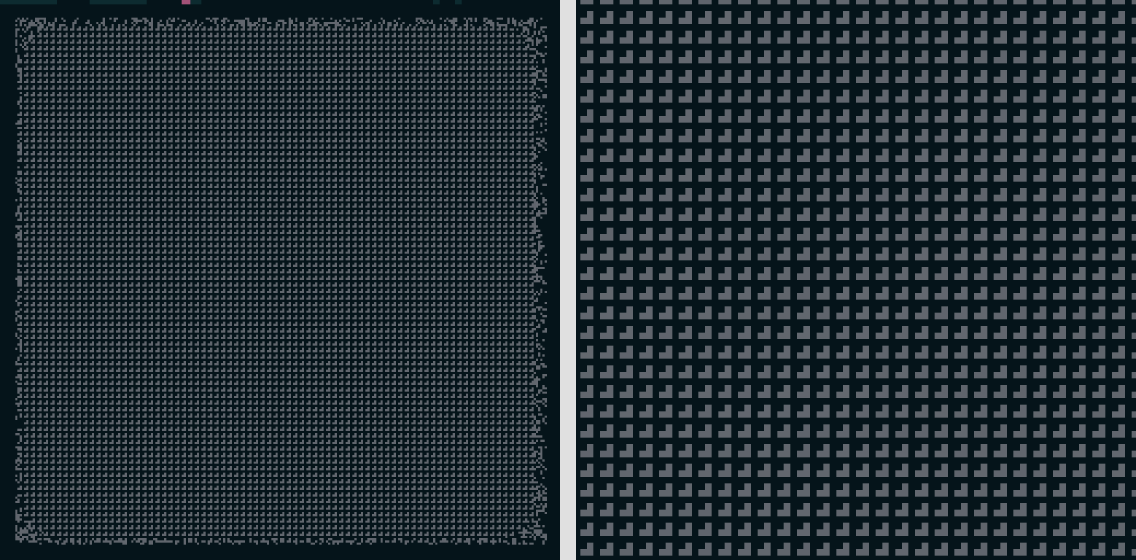
Left, the full canvas; right, a detail of the centre.
A WebGL 2 fragment shader for this pattern:

```glsl
#version 300 es
precision highp float;
// Draws a square lattice of tiny three-cell corners with frayed edges and a thin dashed bar on top.

uniform vec2 u_resolution;
out vec4 fragColor;

const float GRID = 256.0;                     // cells across the canvas
const float PITCH = 3.0;                      // cells per repeat, 79 across
const vec2 FIELD_LO = vec2(7.0, 7.0);         // frayed field, lower left cell
const vec2 FIELD_HI = vec2(250.0, 248.0);     // frayed field, upper right limit
const vec2 CORE_LO = vec2(10.0, 10.0);        // regular field, lower left cell
const vec2 CORE_HI = vec2(244.0, 244.0);      // regular field, upper right limit
const float CORNER_REACH = 7.0;               // cells of disorder at each corner
const float FLIP_CHANCE = 0.22;               // wear on the left and lower edges
const float FRAY_DENSITY = 0.46;              // fill on the right and upper edges
const float TINT = 0.015;                     // brightness variation per repeat
const float BAR_HEIGHT = 2.0;
const int SAMPLES = 3;                        // edge smoothing per axis

const vec3 BACKGROUND = vec3(0.018, 0.08, 0.10);
const vec3 CORNER_GREY = vec3(0.38, 0.40, 0.43);
const vec3 BAR_TEAL = vec3(0.05, 0.17, 0.19);
const vec3 BAR_PINK = vec3(0.64, 0.32, 0.47);

const int DASHES = 5;
const vec2 DASH_SPANS[DASHES] = vec2[](vec2(0.0, 26.0), vec2(41.0, 67.0),
    vec2(87.0, 92.0), vec2(198.0, 201.0), vec2(208.0, 211.0));
const vec2 PINK_SPAN = vec2(83.0, 87.0);

float hash(vec2 p) {
    vec3 q = fract(p.xyx * vec3(0.1031, 0.1030, 0.0973));
    q += dot(q, q.yzx + 33.33);
    return fract((q.x + q.y) * q.z);
}

bool inSpan(float x, vec2 span) {
    return x >= span.x && x < span.y;
}

// Two-by-two block without its upper left cell
bool cornerTile(vec2 cell) {
    vec2 p = mod(cell + 1.0, PITCH);
    return p.x < 1.5 && p.y < 1.5 && !(p.x < 0.5 && p.y > 0.5);
}

// Clustered random fill for the torn parts
bool scatter(vec2 cell, float density) {
    float cluster = hash(floor(cell / 2.0) + 71.0);
    return mix(hash(cell + 13.0), cluster, 0.35) < density;
}

bool latticeCell(vec2 cell) {
    if (any(lessThan(cell, FIELD_LO)) || any(greaterThanEqual(cell, FIELD_HI))) return false;

    // Disorder creeps inward around the four corners
    vec2 inset = max(min(cell - CORE_LO, CORE_HI - 1.0 - cell), 0.0);
    float reach = CORNER_REACH + 6.0 * hash(floor(cell / 3.0) + 5.0);
    if (inset.x + inset.y < reach) return scatter(cell, 0.44);

    // Loose crumbs beyond the right and upper edges
    vec2 beyond = cell - CORE_HI + 1.0;
    float outside = max(beyond.x, beyond.y);
    if (outside > 0.5) return scatter(cell, FRAY_DENSITY - 0.03 * outside);

    // Worn repeats along the left and lower edges
    bool lit = cornerTile(cell);
    bool worn = any(lessThan(cell, CORE_LO)) && hash(cell + 29.0) < FLIP_CHANCE;
    return worn ? !lit : lit;
}

vec3 topBar(float x) {
    if (inSpan(x, PINK_SPAN)) return BAR_PINK;
    for (int i = 0; i < DASHES; i++) {
        if (inSpan(x, DASH_SPANS[i])) return BAR_TEAL;
    }
    return BACKGROUND;
}

vec3 shade(vec2 uv) {
    vec2 cell = floor(uv * GRID);
    if (cell.y >= GRID - BAR_HEIGHT) return topBar(cell.x);
    if (!latticeCell(cell)) return BACKGROUND;
    float variation = hash(floor((cell + 1.0) / PITCH)) - 0.5;
    return CORNER_GREY + TINT * variation;
}

void main() {
    // Average a small grid of samples to smooth cell edges
    vec2 pixelCorner = gl_FragCoord.xy - 0.5;
    vec3 sum = vec3(0.0);
    for (int j = 0; j < SAMPLES; j++) {
        for (int i = 0; i < SAMPLES; i++) {
            vec2 offset = (vec2(i, j) + 0.5) / float(SAMPLES);
            sum += shade((pixelCorner + offset) / u_resolution);
        }
    }
    fragColor = vec4(sum / float(SAMPLES * SAMPLES), 1.0);
}
```
